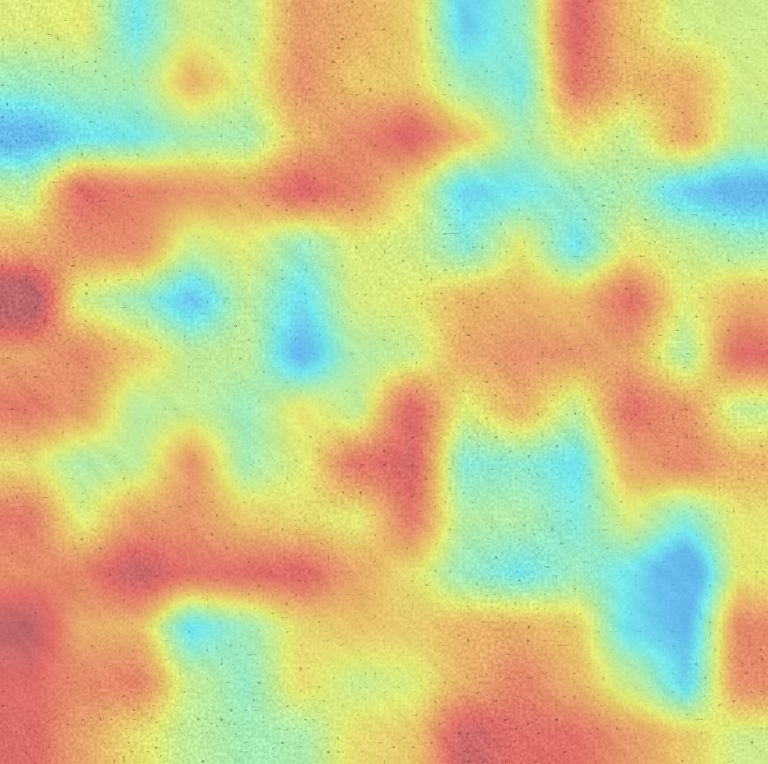
A WebGL 2 fragment shader for this texture:

```glsl
#version 300 es
precision highp float;
// Soft translucent heat map interpolated from a coarse lattice, over a speckled ground.
uniform vec2 u_resolution;
out vec4 fragColor;

vec2 randomGradient(ivec2 cell) {
    uvec2 q = uvec2(cell) * uvec2(1597334673u, 3812015801u);
    uint h = (q.x ^ q.y) * 1597334673u;
    h = (h ^ (h >> 15)) * 2246822519u;
    h ^= h >> 13;
    float angle = float(h & 65535u) / 65536.0 * 6.28319;
    return vec2(cos(angle), sin(angle));
}

float gradientNoise(vec2 p) {
    ivec2 cell = ivec2(floor(p));
    vec2 f = fract(p);
    vec2 w = f * f * f * (f * (f * 6.0 - 15.0) + 10.0);
    float a = dot(randomGradient(cell), f);
    float b = dot(randomGradient(cell + ivec2(1, 0)), f - vec2(1, 0));
    float c = dot(randomGradient(cell + ivec2(0, 1)), f - vec2(0, 1));
    float d = dot(randomGradient(cell + ivec2(1, 1)), f - vec2(1, 1));
    return mix(mix(a, b, w.x), mix(c, d, w.x), w.y);
}

// Coolness of one lattice node: broad regions plus local spots
float nodeValue(vec2 node) {
    return 4.3 * gradientNoise(node * 0.27 + vec2(5.37, 2.61))
         + 4.0 * gradientNoise(node * 0.63 + vec2(31.17, 17.43))
         + 0.055 * (node.y - 6.5);
}

// Lattice of 14 x 14 nodes, held constant beyond the outer ones
float coolness(vec2 uv) {
    vec2 p = clamp(uv * 14.0 - 0.5, 0.0, 13.0);
    vec2 node = min(floor(p), 12.0);
    vec2 f = p - node;
    f = mix(f, f * f * (3.0 - 2.0 * f), 0.45);
    float lower = mix(nodeValue(node), nodeValue(node + vec2(1, 0)), f.x);
    float upper = mix(nodeValue(node + vec2(0, 1)), nodeValue(node + vec2(1, 1)), f.x);
    return mix(lower, upper, f.y);
}

// Ramp from dull red through yellow to blue
vec3 heatColor(float t) {
    vec3 color = vec3(0.74, 0.40, 0.42);
    color = mix(color, vec3(0.88, 0.43, 0.41), clamp((t + 2.6) / 0.85, 0.0, 1.0));
    color = mix(color, vec3(0.90, 0.60, 0.42), clamp((t + 1.75) / 0.7, 0.0, 1.0));
    color = mix(color, vec3(0.91, 0.76, 0.42), clamp((t + 1.05) / 0.6, 0.0, 1.0));
    color = mix(color, vec3(0.89, 0.92, 0.46), clamp((t + 0.45) / 0.55, 0.0, 1.0));
    color = mix(color, vec3(0.67, 0.92, 0.68), clamp((t - 0.1) / 0.85, 0.0, 1.0));
    color = mix(color, vec3(0.46, 0.91, 0.92), clamp((t - 0.95) / 0.8, 0.0, 1.0));
    return mix(color, vec3(0.40, 0.74, 0.93), clamp((t - 1.75) / 0.75, 0.0, 1.0));
}

void main() {
    vec2 uv = gl_FragCoord.xy / u_resolution;
    vec3 color = heatColor(coolness(uv));

    // Fine grain and faint slanted strokes
    float patchiness = 0.75 + 0.8 * gradientNoise(uv * 5.0 + 71.3);
    float grain = gradientNoise(uv * 215.0 + 3.7);
    vec2 slanted = vec2(uv.x - uv.y, uv.x + uv.y);
    float strokes = gradientNoise(slanted * vec2(13.0, 48.0) + 9.2);
    color += 0.085 * patchiness * grain + 0.035 * strokes;

    // Sparse dark specks
    float speck = smoothstep(0.36, 0.58, gradientNoise(uv * 165.0 + 41.9));
    color *= 1.0 - 0.24 * patchiness * speck;

    fragColor = vec4(clamp(color, 0.0, 1.0), 1.0);
}
```
